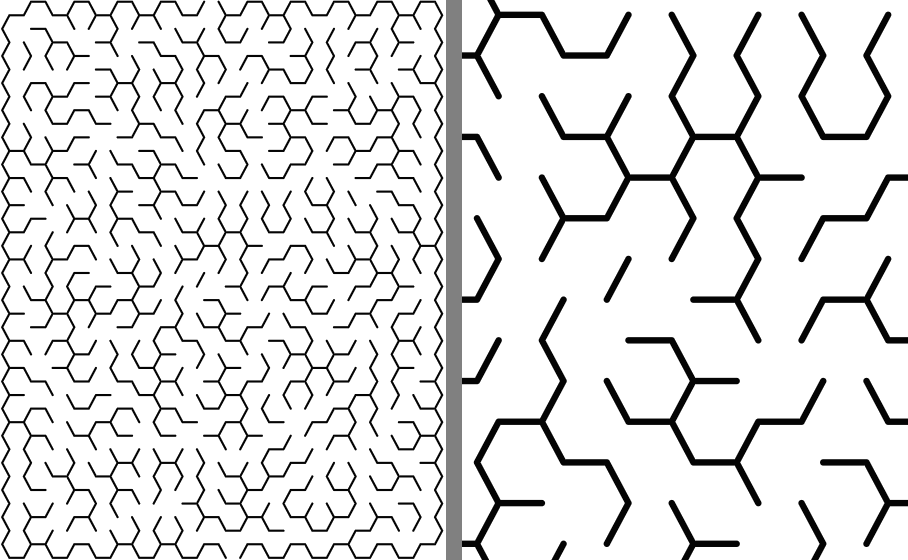
Left: the whole. Right: its middle third, enlarged.
Give the GLSL for this pattern, as a WebGL 2 fragment shader.

```glsl
#version 300 es
precision highp float;
precision highp int;
// A hexagonal maze in thin black lines on white, with a gate at top and bottom.
// Every inner corner of the honeycomb grows one wall to a neighbour that lies
// lower in a noisy height field, so the walls form branching, rooted trees.

uniform vec2 u_resolution;
out vec4 fragColor;

const ivec2 LAST = ivec2(20, 41);  // highest corner index across and up

float hash(ivec2 v, int salt) {
    uint h = uint(v.x + 64) * 0x9E37u + uint(v.y + 64) * 0x85EBCAu + uint(salt) * 0xC2B2u;
    h = (h ^ (h >> 15)) * 0x2C1B3C6Du;
    h = (h ^ (h >> 12)) * 0x297A2D39u;
    h ^= h >> 15;
    return float(h >> 8) / 16777216.0;
}

vec2 gradient(ivec2 cell) {
    float angle = 6.2832 * hash(cell, 7);
    return vec2(cos(angle), sin(angle));
}

float gradientNoise(vec2 p) {
    ivec2 c = ivec2(floor(p));
    vec2 f = fract(p);
    vec2 w = f * f * f * (f * (f * 6.0 - 15.0) + 10.0);
    float a = dot(gradient(c), f);
    float b = dot(gradient(c + ivec2(1, 0)), f - vec2(1, 0));
    float d = dot(gradient(c + ivec2(0, 1)), f - vec2(0, 1));
    float e = dot(gradient(c + ivec2(1, 1)), f - vec2(1, 1));
    return mix(mix(a, b, w.x), mix(d, e, w.x), w.y);
}

// Honeycomb corners: upright zigzags, joined by level edges.
int levelSide(ivec2 v) {
    return ((v.x + v.y) & 1) == 0 ? 1 : -1;
}

vec2 place(ivec2 v) {
    return vec2(0.01035, 0.0039) + vec2(v) * vec2(0.03867, 0.02422)
         + vec2(0.00645 * float(levelSide(v)), 0.0);
}

ivec2 neighbour(ivec2 v, int k) {
    return k == 0 ? v + ivec2(levelSide(v), 0) : v + ivec2(0, 3 - 2 * k);
}

bool onLattice(ivec2 v) {
    bool inside = v.x >= 0 && v.y >= 0 && v.x <= LAST.x && v.y <= LAST.y;
    return inside && v != ivec2(0, LAST.y) && v != ivec2(LAST.x, 0);
}

bool onBorder(ivec2 v) {
    return v.x == 0 || v.x == LAST.x || v.y <= 1 || v.y >= LAST.y - 1;
}

bool isGate(ivec2 v, int k) {
    bool top = v.y == LAST.y && (v.x == 9 || v.x == 10);
    bool bottom = v.y == 0 && (v.x == 10 || v.x == 11);
    return k == 0 && (top || bottom);
}

// Height field: low at the rim, hilly, and jittered at each corner.
float height(ivec2 v) {
    vec2 p = place(v);
    vec2 rim = min(p, vec2(0.797, 1.0) - p);
    return 11.0 * min(rim.x, rim.y) + 5.0 * gradientNoise(p * 8.0) + 0.9 * hash(v, 3);
}

// A random lower neighbour, or the lowest one at the bottom of a hollow.
ivec2 wallEnd(ivec2 v) {
    float here = height(v), best = 1e4;
    ivec2 chosen = v;
    for (int k = 0; k < 3; k++) {
        ivec2 n = neighbour(v, k);
        float h = height(n);
        float rank = h < here ? hash(v, 11 + k) : 100.0 + h;
        if (rank < best) { best = rank; chosen = n; }
    }
    return chosen;
}

float segment(vec2 p, vec2 a, vec2 b) {
    vec2 ab = b - a;
    return length(p - a - ab * clamp(dot(p - a, ab) / dot(ab, ab), 0.0, 1.0));
}

void main() {
    vec2 p = gl_FragCoord.xy / u_resolution * vec2(0.797, 1.0);
    ivec2 nearest = ivec2(round((p - vec2(0.01035, 0.0039)) / vec2(0.03867, 0.02422)));

    // Distance to the closest wall among the corners around this point
    float d = 1.0;
    for (int y = -1; y <= 1; y++) {
        for (int x = -1; x <= 1; x++) {
            ivec2 v = nearest + ivec2(x, y);
            if (!onLattice(v)) continue;
            if (!onBorder(v)) {
                d = min(d, segment(p, place(v), place(wallEnd(v))));
                continue;
            }
            for (int k = 0; k < 3; k++) {
                ivec2 n = neighbour(v, k);
                if (onLattice(n) && onBorder(n) && !isGate(v, k))
                    d = min(d, segment(p, place(v), place(n)));
            }
        }
    }

    // Ink with an edge one pixel soft
    float ink = clamp(0.5 + (0.0019 - d) * u_resolution.y, 0.0, 1.0);
    fragColor = vec4(mix(vec3(1.0), vec3(0.015), ink), 1.0);
}
```
